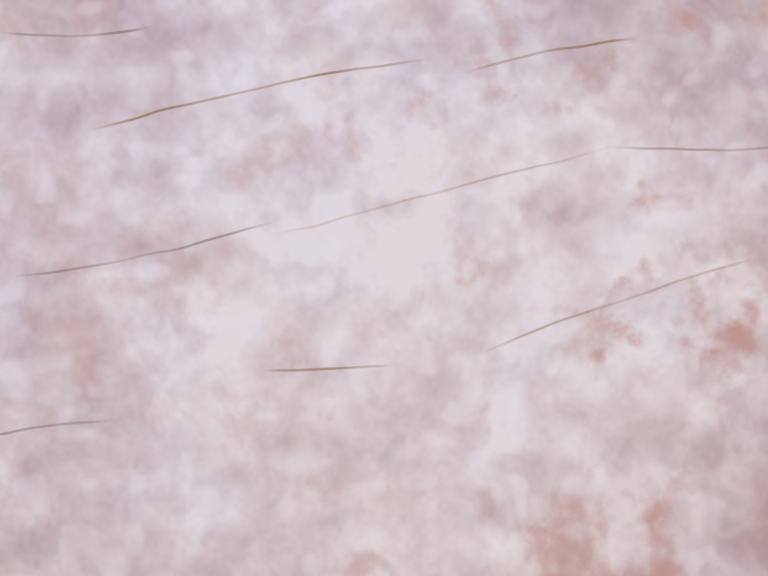
Write a Shadertoy shader that draws this texture.

```glsl
// Pale, softly mottled skin with lavender and pink blotches and a few fine hairs.
// Layered value noise drives a dark-to-pale ramp, a cool-to-warm tint and redness;
// the hairs are thin bent strokes scattered by a loop.

float hash(vec2 p) {
    return fract(sin(dot(p, vec2(127.1, 311.7))) * 43758.5453);
}

float noise(vec2 p) {
    vec2 cell = floor(p), f = fract(p);
    f = f * f * (3.0 - 2.0 * f);
    return mix(mix(hash(cell), hash(cell + vec2(1, 0)), f.x),
               mix(hash(cell + vec2(0, 1)), hash(cell + vec2(1, 1)), f.x), f.y);
}

float fbm(vec2 p) {
    float sum = 0.0, amp = 0.5;
    for (int i = 0; i < 4; i++) {
        sum += amp * noise(p);
        p = mat2(0.8, 0.6, -0.6, 0.8) * p * 2.03 + 17.3;
        amp *= 0.56;
    }
    return sum / 1.025;
}

// Coverage of one hair: a shallow arc with fading ends
float hair(vec2 p, vec2 center, float angle, float halfLen, float bend) {
    vec2 q = p - center;
    float c = cos(angle), s = sin(angle);
    q = vec2(c * q.x + s * q.y, c * q.y - s * q.x);
    float t = q.x / halfLen;
    float wobble = 0.005 * (noise(vec2(q.x * 18.0, center.y * 90.0)) - 0.5);
    float d = abs(q.y - bend * halfLen * (1.0 - t * t) - wobble);
    float edge = max(0.0038, 1.5 / iResolution.y);
    return (1.0 - smoothstep(0.0004, edge, d)) * (1.0 - smoothstep(0.65, 1.0, abs(t)));
}

void mainImage(out vec4 fragColor, in vec2 fragCoord) {
    vec2 p = fragCoord / iResolution.y;
    vec2 uv = fragCoord / iResolution.xy;
    vec2 warped = p + 0.02 * vec2(noise(p * 16.0), noise(p * 16.0 + 40.0));

    // Broad clouds, small patches, fine mottling and darker borders
    float broad = fbm(warped * 5.0 + 3.0) - 0.5;
    float patches = fbm(warped * 17.0 + 21.0) - 0.5;
    float mottle = noise(p * vec2(48.0, 42.0) + 5.0) - 0.5;
    float grain = noise(p * vec2(110.0, 90.0)) - 0.5;
    float border = dot(uv - vec2(0.42, 0.45), uv - vec2(0.42, 0.45));
    float tone = 0.99 + 0.85 * broad + 1.1 * patches + 0.16 * mottle + 0.11 * grain;
    tone = clamp(tone - 1.15 * border, -0.1, 1.15);
    vec3 col = mix(vec3(0.71, 0.615, 0.645), vec3(0.855, 0.812, 0.838), tone);

    // Lavender towards the upper left, warmer towards the lower right
    float warmth = 0.6 * (uv.x - uv.y) + 1.3 * (fbm(p * 7.0 + 60.0) - 0.5);
    col += warmth * vec3(0.006, -0.010, -0.040);

    // Reddish flushes with ragged edges, strongest at the right
    float flush = fbm(warped * 7.0 + 90.0) + 0.55 * (fbm(p * 26.0 + 33.0) - 0.5);
    flush = smoothstep(0.52, 0.92, flush);
    flush *= mix(0.35, 0.95, smoothstep(0.2, 0.9, uv.x));
    col = mix(col, vec3(0.74, 0.58, 0.56), flush);

    // Small milky spots
    float milky = smoothstep(0.65, 0.95, noise(warped * 24.0 + 7.0));
    col = mix(col, vec3(0.89, 0.86, 0.90), 0.4 * milky);

    // Hairs, denser in the upper half, mostly rising to the right
    for (int i = 0; i < 9; i++) {
        float k = float(i);
        vec2 center = vec2(1.333 * fract(k * 0.618 + 0.1),
                           mix(0.95, 0.25, pow(k / 8.0, 1.3)));
        float angle = mix(-0.06, 0.36, hash(vec2(k, 1.0)));
        float halfLen = mix(0.1, 0.33, hash(vec2(k, 2.0)));
        float bend = mix(-0.1, 0.1, hash(vec2(k, 3.0)));
        float opacity = mix(0.3, 0.8, hash(vec2(k, 4.0)));
        opacity *= 0.35 + 0.95 * noise(p * 14.0 + k);
        vec3 brown = mix(vec3(0.60, 0.46, 0.36), vec3(0.45, 0.39, 0.36), hash(vec2(k, 5.0)));
        col = mix(col, brown, opacity * hair(p, center, angle, halfLen, bend));
    }

    fragColor = vec4(clamp(col, 0.0, 1.0), 1.0);
}
```
